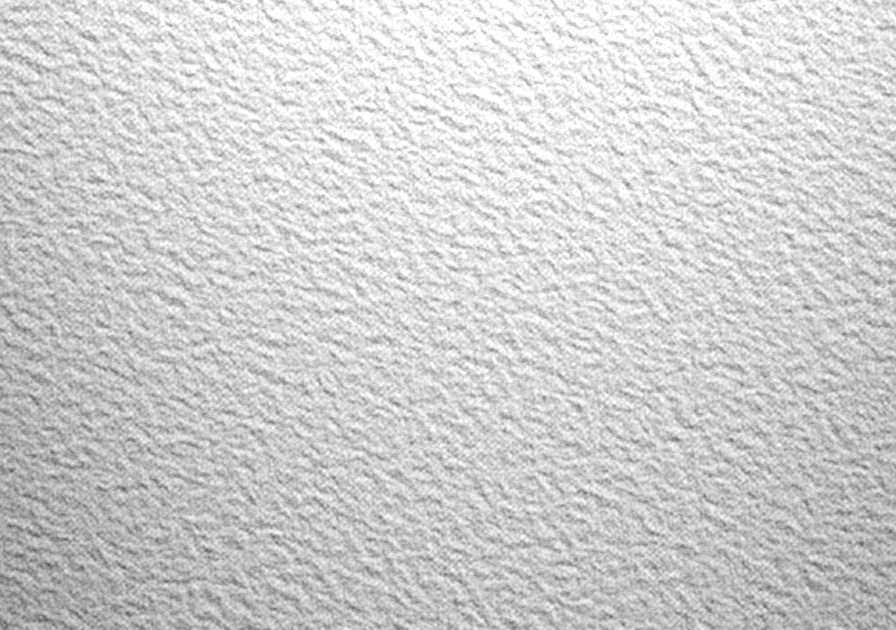
Write a Shadertoy shader that draws this texture.

```glsl
#define BUMP_SCALE vec2(41.0, 64.0)
#define BUMP_TILT -0.42
#define BUMP_CONTRAST 0.225
#define LIGHT_STEP vec2(0.0030, 0.0062)
#define GRAIN_SCALE 165.0
#define GRAIN_CONTRAST 0.13
#define WEAVE_SCALE 88.0
#define WEAVE_CONTRAST 0.045
#define BASE_TONE 0.745
#define TOP_GLOW 0.22
#define SIDE_FALLOFF 0.46
#define GLOW_CENTRE 0.56

const float TAU = 6.2831853;

// Random unit gradient for a lattice cell
vec2 cellGradient(vec2 cell) {
    vec3 h = fract(cell.xyx * vec3(0.1031, 0.1030, 0.0973));
    h += dot(h, h.yzx + 33.33);
    float angle = TAU * fract((h.x + h.y) * h.z);
    return vec2(cos(angle), sin(angle));
}

float gradientNoise(vec2 p) {
    vec2 cell = floor(p), f = p - cell;
    vec2 w = f * f * f * (f * (f * 6.0 - 15.0) + 10.0);
    vec2 e = vec2(1.0, 0.0);
    float a = dot(cellGradient(cell), f);
    float b = dot(cellGradient(cell + e.xy), f - e.xy);
    float c = dot(cellGradient(cell + e.yx), f - e.yx);
    float d = dot(cellGradient(cell + e.xx), f - e.xx);
    return mix(mix(a, b, w.x), mix(c, d, w.x), w.y);
}

mat2 rotation(float angle) {
    float c = cos(angle), s = sin(angle);
    return mat2(c, -s, s, c);
}

// Pressed paper: tilted lumps with finer crumpling
float paperHeight(vec2 p) {
    p += 0.006 * vec2(gradientNoise(p * 17.0), gradientNoise(p * 17.0 + 41.0));
    vec2 q = rotation(BUMP_TILT) * p * BUMP_SCALE + 60.0;
    float height = 0.0, weight = 1.0;
    for (int octave = 0; octave < 3; octave++) {
        height += weight * gradientNoise(q);
        q = rotation(0.12) * q * 2.03 + 17.3;
        weight *= 0.54;
    }
    return height;
}

// Fine threads crossing on both diagonals, stronger in some patches
float weave(vec2 p) {
    vec2 threads = p * WEAVE_SCALE + 0.35 * gradientNoise(p * 40.0);
    float patches = 0.8 + gradientNoise(p * 12.0 + 7.0);
    return patches * sin(TAU * threads.x) * sin(TAU * threads.y);
}

void mainImage(out vec4 fragColor, in vec2 fragCoord) {
    vec2 uv = fragCoord / iResolution.xy;
    vec2 p = fragCoord / iResolution.y;

    // Broad light from above, fading to the lower corners
    float side = uv.x - GLOW_CENTRE;
    float tone = BASE_TONE + TOP_GLOW * uv.y - SIDE_FALLOFF * side * side;

    // Relief: slopes facing the light brighten, the far slopes darken
    float slope = paperHeight(p) - paperHeight(p + LIGHT_STEP);
    slope -= 0.3 * (slope * slope - 0.1);
    tone += BUMP_CONTRAST * slope;

    // Fibre grain and thread pattern
    tone += GRAIN_CONTRAST * gradientNoise(p * GRAIN_SCALE + 9.0);
    tone += WEAVE_CONTRAST * weave(p);

    fragColor = vec4(vec3(clamp(tone, 0.0, 1.0)), 1.0);
}
```
